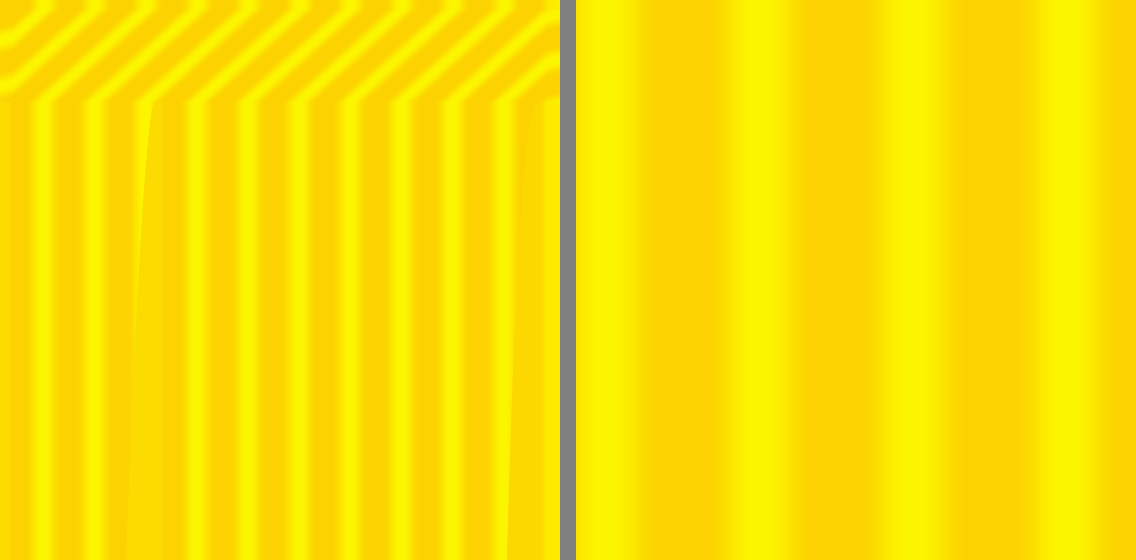
Left: the whole. Right: its middle third, enlarged.
This pattern is drawn by a Shadertoy shader. Its source:

```glsl
// Draws soft yellow vertical ribs under a band of slanted ribs, with two curved cuts.

const vec3 GOLD = vec3(0.99, 0.828, 0.0);
const vec3 LEMON = vec3(0.99, 0.962, 0.0);

const float PITCH = 0.0913;        // distance between ribs
const float FIRST_RIB = 0.0775;    // centre of the first rib
const float RIB_CORE = 0.03;       // bright core, in pitches
const float RIB_FADE = 0.35;       // end of the fade, in pitches

const float BAND_BOTTOM = 0.818;   // lower edge of the slanted band
const float BAND_TOP = 0.984;      // slant stops above this height
const float SLANT = 1.11;          // sideways shift per unit of height
const float MARGIN_LEFT = 0.0234;
const float MARGIN_RIGHT = 0.9766;
const float MARGIN_SLOPE = 0.3;    // remaining shift inside the margins

const float EDGE_STRIP = 0.018;    // plain strip on the left
const float STRIP_TONE = 0.25;

// Cuts: top x, sideways reach, curve power, right end
const vec4 CUT_A = vec4(0.276, 0.051, 0.60, 0.289);
const vec4 CUT_B = vec4(0.964, 0.059, 0.40, 0.967);
const float CUT_A_TONE = 0.23;
const float CUT_B_TONE = 0.12;
const float CUT_SOFTNESS = 0.004;

// Brightness of a repeated rib, 1 at its centre
float rib(float x, float fade) {
    float cell = fract((x - FIRST_RIB) / PITCH + 0.5) - 0.5;
    return 1.0 - smoothstep(RIB_CORE, fade, abs(cell));
}

// Antialiased step
float above(float edge, float value, float pixel) {
    return smoothstep(edge - 0.5 * pixel, edge + 0.5 * pixel, value);
}

// Coverage of the plain area to the right of a curved edge
float cutMask(vec2 p, vec4 cut, float pixel) {
    float depth = clamp((BAND_BOTTOM - p.y) / BAND_BOTTOM, 0.0, 1.0);
    float edge = cut.x - cut.y * pow(depth, cut.z);
    float rightSide = smoothstep(cut.w - CUT_SOFTNESS, cut.w + CUT_SOFTNESS, p.x);
    return above(edge, p.x, pixel) * (1.0 - rightSide);
}

float verticalRibs(vec2 p, float pixel) {
    float tone = rib(min(p.x, MARGIN_RIGHT), RIB_FADE);
    tone = mix(STRIP_TONE, tone, above(EDGE_STRIP, p.x, pixel));
    tone = mix(tone, CUT_A_TONE, cutMask(p, CUT_A, pixel));
    return mix(tone, CUT_B_TONE, cutMask(p, CUT_B, pixel));
}

float slantedRibs(vec2 p) {
    // Ribs level out in the side margins and stand upright at the top
    float inner = clamp(p.x, MARGIN_LEFT, MARGIN_RIGHT);
    float x = inner + MARGIN_SLOPE * (p.x - inner);
    float rise = min(p.y, BAND_TOP) - BAND_BOTTOM;
    return rib(x - SLANT * rise, RIB_FADE - 0.02);
}

void mainImage(out vec4 fragColor, in vec2 fragCoord) {
    vec2 p = fragCoord / iResolution.xy;
    float pixel = 1.0 / min(iResolution.x, iResolution.y);

    float band = above(BAND_BOTTOM, p.y, pixel);
    float tone = mix(verticalRibs(p, pixel), slantedRibs(p), band);

    fragColor = vec4(mix(GOLD, LEMON, tone), 1.0);
}
```
